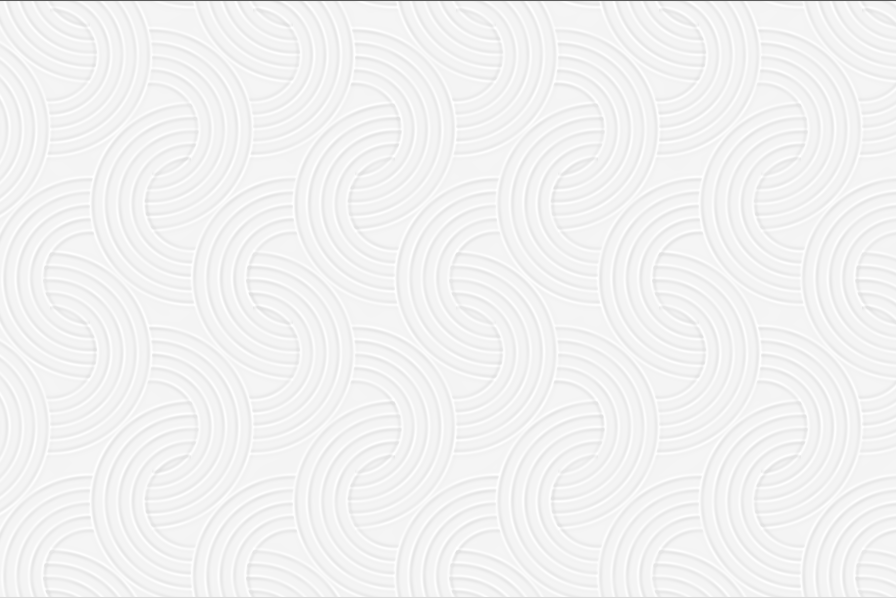
Write a WebGL 2 fragment shader that draws this pattern.

```glsl
#version 300 es
precision highp float;
// Embossed white paper: interlocking half rings, each made of five raised lines.
// Rows of half rings open right, right, left, left in a four-row cycle; a short
// straight tail on every ring tucks beneath the neighbour it meets.

uniform vec2 u_resolution;
out vec4 fragColor;

// Layout, in units of one horizontal repeat
const float REPEATS_PER_HEIGHT = 2.945;
const float ROW_STEP = 0.3665;     // four rows make one vertical repeat
const float FIRST_ROW = 0.27;      // measured down from the top edge
const float FIRST_X = 0.247;
const float HOOK_SHIFT = 0.196;    // offset of the left-facing rings
const float INNER_RADIUS = 0.235;
const float LINE_GAP = 0.0658;
const float LAST_LINE = 4.0;
const float TAIL = 0.06;

// Relief and tone
const float LINE_WIDTH = 0.0068;
const float SHADOW_OFFSET = 0.0135;
const float SHADOW_WIDTH = 0.0095;
const float HIGHLIGHT = 0.037;
const float SHADOW = 0.047;
const float WEAR = 0.25;           // how far the relief fades in places
const float MOTTLE = 0.001;
const vec2 LIGHT_DIR = vec2(-0.6, 0.8);
const vec3 PAPER = vec3(0.959);
const vec3 TOP_RIM = vec3(0.36);
const vec3 BOTTOM_RIM = vec3(0.85);
const float RIM_HEIGHT = 0.0019;

float bell(float x, float width) {
    float t = x / width;
    return exp(-t * t);
}

// Coverage of the ring band at radius r
float bandCover(float r, float px) {
    float outer = INNER_RADIUS + LAST_LINE * LINE_GAP;
    float d = max(INNER_RADIUS - r, r - outer);
    return 1.0 - smoothstep(-0.6 * px, 0.6 * px, d - 0.5 * LINE_WIDTH);
}

// Brightness change of the raised lines; facing is the light on their outer side
float ringRelief(float r, float facing, float px) {
    float line = clamp(round((r - INNER_RADIUS) / LINE_GAP), 0.0, LAST_LINE);
    float d = r - INNER_RADIUS - line * LINE_GAP;
    float width = max(LINE_WIDTH, 0.6 * px);
    float inward = SHADOW * (0.9 + 0.12 * facing) * bell(d + SHADOW_OFFSET, SHADOW_WIDTH);
    float outward = SHADOW * (0.14 - 0.12 * facing) * bell(d - SHADOW_OFFSET, SHADOW_WIDTH);
    return HIGHLIGHT * bell(d, width) - inward - outward;
}

// Slow unevenness of the pressed paper
float paperMottle(vec2 p) {
    return sin(p.x * 17.0 + 2.0 * sin(p.y * 11.0)) * sin(p.y * 23.0 + 1.7 * sin(p.x * 13.0));
}

// Sum of all ring relief, with curved parts laid over straight tails
float pattern(vec2 p, float px) {
    float nearestRow = round((p.y - FIRST_ROW) / ROW_STEP);
    float curved = 0.0;
    float tails = 0.0;
    float cover = 0.0;
    for (int i = -2; i <= 2; i++) {
        float row = nearestRow + float(i);
        float phase = mod(row, 4.0);
        float isLeft = step(1.5, phase);
        float isMiddle = step(0.5, phase) * step(phase, 2.5);
        float side = 1.0 - 2.0 * isLeft;
        float centerX = FIRST_X + 0.5 * isMiddle + HOOK_SHIFT * isLeft;

        // Local frame: the ring bulges toward +x, its tail lies at x < 0
        vec2 q = vec2(side * (p.x - centerX), p.y - FIRST_ROW - row * ROW_STEP);
        q.x = fract(q.x + TAIL) - TAIL;
        vec2 spoke = vec2(max(q.x, 0.0), q.y);
        float r = length(spoke);
        vec2 normal = vec2(side * spoke.x, -spoke.y) / max(r, 0.001);

        float relief = ringRelief(r, dot(normal, LIGHT_DIR), px);
        float onCurve = step(0.0, q.x);
        curved += relief * onCurve;
        cover = max(cover, bandCover(r, px) * onCurve);
        tails += relief * (1.0 - onCurve);
    }
    return max(curved + tails * (1.0 - cover), -1.3 * SHADOW);
}

void main() {
    vec2 uv = gl_FragCoord.xy / u_resolution.y;
    float px = REPEATS_PER_HEIGHT / u_resolution.y;
    vec2 p = vec2(uv.x, 1.0 - uv.y) * REPEATS_PER_HEIGHT;

    float mottle = paperMottle(p);
    float relief = pattern(p, px) * (1.0 + WEAR * mottle);
    vec3 color = clamp(PAPER + relief + MOTTLE * mottle, 0.0, 1.0);

    // Hairline rims along the top and bottom of the sheet
    float soft = 0.5 / u_resolution.y;
    color = mix(color, TOP_RIM, smoothstep(-soft, soft, uv.y - 1.0 + RIM_HEIGHT));
    color = mix(color, BOTTOM_RIM, smoothstep(-soft, soft, RIM_HEIGHT - uv.y));
    fragColor = vec4(color, 1.0);
}
```
